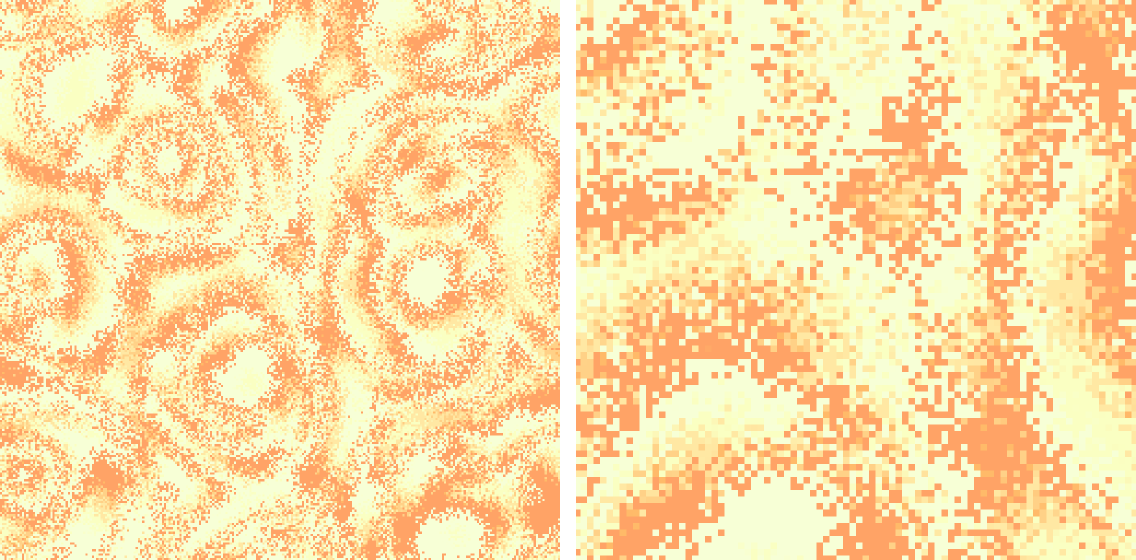
Left, the full canvas; right, a detail of the centre.
A Shadertoy shader for this pattern:

```glsl
vec2 hash2(vec2 p) {
    vec3 q = fract(p.xyx * vec3(0.1031, 0.1030, 0.0973));
    q += dot(q, q.yzx + 33.33);
    return fract((q.xx + q.yz) * q.zy);
}

float valueNoise(vec2 p) {
    vec2 cell = floor(p), f = fract(p);
    f = f * f * (3.0 - 2.0 * f);
    float low = mix(hash2(cell).x, hash2(cell + vec2(1, 0)).x, f.x);
    float high = mix(hash2(cell + vec2(0, 1)).x, hash2(cell + vec2(1, 1)).x, f.x);
    return mix(low, high, f.y);
}

// Ring phase: distance to the nearest whorl centre, bent into spiral arms
float whorlPhase(vec2 uv) {
    vec2 p = uv * 3.0 + 7.3;
    p += 0.22 * (vec2(valueNoise(p * 1.4), valueNoise(p * 1.4 + 41.0)) - 0.5);

    vec2 base = floor(p), offset = vec2(0), id = vec2(0);
    float nearest = 9.0, second = 9.0;
    for (int y = -1; y <= 1; y++)
    for (int x = -1; x <= 1; x++) {
        vec2 cell = base + vec2(x, y);
        vec2 d = p - cell - 0.5 - 0.65 * (hash2(cell + 5.0) - 0.5);
        float dist = length(d);
        if (dist < nearest) {
            second = nearest;
            nearest = dist;
            offset = d;
            id = cell;
        } else {
            second = min(second, dist);
        }
    }

    // Tightly twisted noise makes the arms and fades out at the cell border
    float angle = 8.0 * nearest;
    mat2 twist = mat2(cos(angle), sin(angle), -sin(angle), cos(angle));
    float arms = valueNoise(twist * offset * 3.6 + id * 17.0) - 0.5;
    arms *= smoothstep(0.0, 0.25, second - nearest);
    float drift = valueNoise(p * 3.5 + 90.0) - 0.5;
    return 5.6 * sqrt(nearest * nearest + 0.004) + 1.7 * arms + 0.6 * drift;
}

// Orange to cream, with a hard step where the phase wraps
vec3 palette(float t) {
    vec3 c = vec3(1.0, 0.64, 0.40);
    c = mix(c, vec3(1.0, 0.73, 0.41), smoothstep(0.278, 0.282, t));
    c = mix(c, vec3(1.0, 0.82, 0.53), smoothstep(0.298, 0.305, t));
    c = mix(c, vec3(1.0, 0.91, 0.64), smoothstep(0.36, 0.39, t));
    c = mix(c, vec3(0.98, 1.0, 0.76), smoothstep(0.47, 0.51, t));
    return mix(c, vec3(0.97, 1.0, 0.84), smoothstep(0.61, 0.67, t));
}

// Square grains, each coloured from a randomly shifted place
vec3 grainColor(vec2 uv) {
    vec2 grain = floor(uv * 256.0);
    vec2 r = hash2(grain + 211.0);
    float turn = 6.2832 * r.x;
    vec2 scatter = 0.0175 * sqrt(r.y) * vec2(cos(turn), sin(turn));
    return palette(fract(whorlPhase((grain + 0.5) / 256.0 + scatter)));
}

void mainImage(out vec4 fragColor, in vec2 fragCoord) {
    // Four samples per pixel smooth the grain edges
    vec3 sum = vec3(0);
    for (int i = 0; i < 4; i++) {
        vec2 shift = 0.5 * vec2(i % 2, i / 2) - 0.25;
        sum += grainColor((fragCoord + shift) / iResolution.y);
    }
    fragColor = vec4(sum / 4.0, 1.0);
}
```
